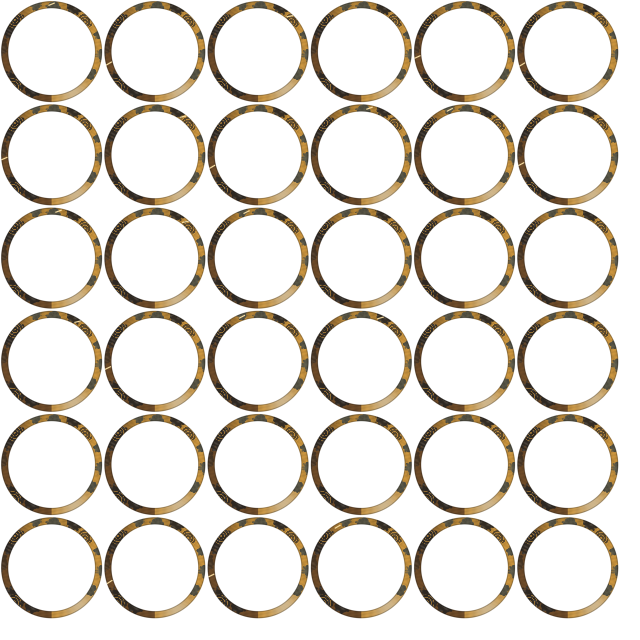
A WebGL 1 fragment shader for this pattern:

```glsl
precision highp float;

uniform vec2 u_resolution;

const float REPEATS = 6.0;
const float PITCH = 0.1613;
const float OUTER_RADIUS = 0.0788;
const float INNER_EDGE = 0.861;      // relative to the outer radius
const float RIM_WIDTH = 0.016;
const float SCRATCH_CHANCE = 0.6;
const float SCRATCH_LENGTH = 0.055;
const float SCRATCH_WIDTH = 0.011;
const vec3 GOLD = vec3(0.75, 0.55, 0.23);
const vec3 BROWN = vec3(0.41, 0.28, 0.15);
const vec3 TAN = vec3(0.82, 0.74, 0.60);
const vec3 DARK = vec3(0.16, 0.145, 0.13);
const vec3 SLATE = vec3(0.34, 0.33, 0.27);
const vec3 CREAM = vec3(1.0, 0.90, 0.66);

float hash(vec2 p) {
  return fract(sin(dot(p, vec2(127.1, 311.7))) * 4375.85);
}

// Distance to the nearest scattered point.
float cellular(vec2 p) {
  vec2 base = floor(p);
  float nearest = 2.0;
  for (int j = -1; j <= 1; j++) {
    for (int i = -1; i <= 1; i++) {
      vec2 cell = base + vec2(float(i), float(j));
      vec2 point = cell + vec2(hash(cell), hash(cell + 37.0));
      nearest = min(nearest, length(p - point));
    }
  }
  return nearest;
}

float angleFrom(float angle, float center) {
  return mod(angle - center + 180.0, 360.0) - 180.0;
}

// Ragged stain on the band: polar = (degrees, 0 inner to 1 outer).
float stain(vec2 polar, float center, float halfAngle, float depth, float wobble) {
  vec2 d = vec2(angleFrom(polar.x, center) / halfAngle, (polar.y - depth) / 0.75);
  return 1.0 - smoothstep(0.78, 1.08, length(d) + wobble);
}

// Concentric engraved lines around a centre, fading with distance.
float engraving(vec2 p, vec2 center, float reach) {
  float d = length(p - center);
  float line = smoothstep(0.45, 0.95, sin(d * 125.0));
  return line * (1.0 - smoothstep(reach * 0.8, reach, d));
}

float segmentDistance(vec2 p, vec2 center, float angle) {
  vec2 dir = vec2(cos(angle), sin(angle));
  vec2 q = p - center;
  return length(q - dir * clamp(dot(q, dir), -SCRATCH_LENGTH, SCRATCH_LENGTH));
}

vec3 bandColor(vec2 p, vec2 polar, vec2 id, float px) {
  float grain = cellular(p * 13.0);
  float drift = 0.05 * sin(dot(id, vec2(2.3, 3.7)) + p.x * 9.0);
  float wobble = (grain - 0.45) * 0.65 + drift;
  float ripple = sin(p.x * 31.0 + 3.0 * sin(p.y * 17.0)) * sin(p.y * 43.0 + p.x * 12.0);

  // Brown left, gold right, with a hard seam at the bottom.
  float upper = smoothstep(-0.85, -0.3, p.x);
  float lower = smoothstep(-px, px, p.x);
  vec3 color = mix(BROWN, GOLD, p.y > 0.0 ? upper : lower);
  float crown = smoothstep(0.65, 1.0, p.y);
  color *= 1.0 - 0.12 * crown + 0.07 * ripple;
  float sheen = angleFrom(polar.x, -58.0 + 8.0 * (hash(id) - 0.5)) / 19.0;
  color = mix(color, TAN, 0.85 * exp(-sheen * sheen) * lower);

  // Slate stains along the top and right.
  float slate = stain(polar, 87.0, 9.0, 0.3, wobble);
  slate = max(slate, stain(polar, 109.0, 6.0, 0.8, wobble));
  slate = max(slate, stain(polar, 20.0, 5.0, 0.95, wobble));
  slate = max(slate, stain(polar, -4.0, 7.0, 0.9, wobble));
  slate = max(slate, stain(polar, -29.0, 8.0, 0.25, wobble));
  color = mix(color, SLATE * (0.85 + 0.3 * grain), slate);

  // Dark stains on the left and near the upper engraving.
  float dark = stain(polar, 145.0, 18.0, 0.5, wobble);
  dark = max(dark, stain(polar, 220.0, 15.0, 0.6, wobble));
  dark = max(dark, stain(polar, 243.0, 10.0, 0.2, wobble));
  dark = max(dark, stain(polar, 63.0, 9.0, 0.75, wobble));
  dark = max(dark, 0.75 * stain(polar, 43.0, 10.0, 0.4, wobble));
  dark = max(dark, 0.6 * stain(polar, 174.0, 10.0, 0.9, wobble));
  color = mix(color, DARK + 0.1 * max(ripple, 0.0), 0.92 * dark);

  float lines = engraving(p, vec2(0.66, 0.59), 0.20);
  lines = max(lines, 0.8 * engraving(p, vec2(-0.73, 0.63), 0.19));
  lines = max(lines, 0.8 * engraving(p, vec2(-0.77, -0.70), 0.20));
  return mix(color, GOLD * 1.12, 0.75 * lines);
}

void main() {
  vec2 uv = gl_FragCoord.xy / u_resolution;
  vec2 grid = vec2(uv.x, 1.0 - uv.y) / PITCH;
  vec2 id = floor(grid);
  vec2 p = (fract(grid) - 0.5) * vec2(1.0, -1.0) * PITCH / OUTER_RADIUS;
  float px = 0.75 / (min(u_resolution.x, u_resolution.y) * OUTER_RADIUS);

  float r = length(p);
  vec2 polar = vec2(degrees(atan(p.y, p.x)), (r - INNER_EDGE) / (1.0 - INNER_EDGE));
  vec3 color = bandColor(p, polar, id, px);

  // Darker rims on both edges.
  float edge = min(1.0 - r, r - INNER_EDGE);
  color *= mix(0.68, 1.0, smoothstep(0.0, RIM_WIDTH + px, edge));

  // One bright scratch on some rings, on the left or along the top.
  float pick = hash(id + 5.0);
  float place = hash(id + 11.0);
  float at = radians(pick < 0.5 ? mix(168.0, 200.0, place) : mix(48.0, 135.0, place));
  float scratch = segmentDistance(p, 0.94 * vec2(cos(at), sin(at)), 0.2 + 0.4 * place);
  float worn = step(hash(id + 23.0), SCRATCH_CHANCE);
  color = mix(color, CREAM, worn * (1.0 - smoothstep(SCRATCH_WIDTH - px, SCRATCH_WIDTH + px, scratch)));

  float band = smoothstep(-px, px, edge);
  band *= step(max(id.x, id.y), REPEATS - 0.5) * step(0.0, min(id.x, id.y));
  gl_FragColor = vec4(mix(vec3(1.0), color, band), 1.0);
}
```
